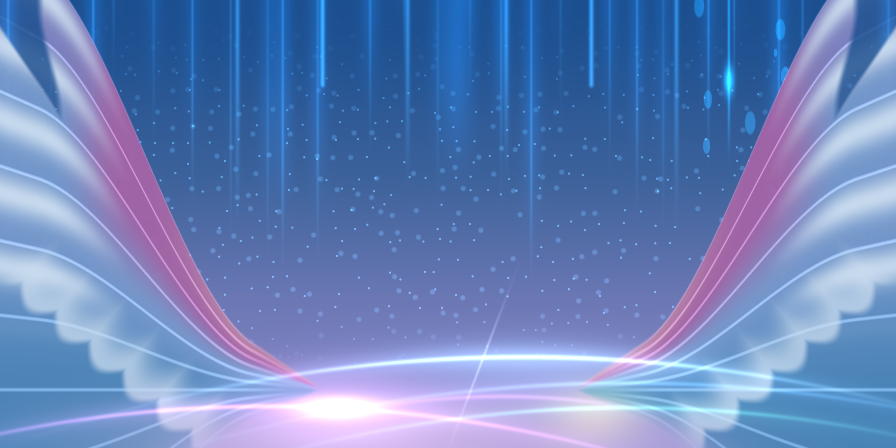
This background is drawn by a Shadertoy shader. Its source:

```glsl
// A dusk-blue stage framed by two mirrored feather wings, with light rain above.
// Feathers follow a fan coordinate: height divided by the wing's edge curve.
// Cellular specks, hashed streaks and thin parabolic arcs supply the lights.
#define WING_ROOT vec2(0.72, 0.13)
#define FEATHERS 6.0
#define RAIN_COLUMNS 26.0
#define RAIN_GAIN 0.2
#define SPECK_GAIN 0.36
#define ARC_GAIN 0.8
#define HAZE_GAIN 0.72
#define FLARE_POS vec2(0.755, 0.09)

float hash(vec2 p) {
    p = fract(p * vec2(0.1031, 0.1137));
    p += dot(p, p.yx + 33.33);
    return fract((p.x + p.y) * p.x * 37.0);
}

float bell(float d, float width) {
    d /= width;
    return exp(-d * d);
}

vec3 backdrop(vec2 p) {
    vec3 c = mix(vec3(0.46, 0.49, 0.73), vec3(0.25, 0.39, 0.61), smoothstep(0.2, 0.65, p.y));
    c = mix(c, vec3(0.11, 0.31, 0.56), smoothstep(0.5, 1.0, p.y));
    return mix(c, vec3(0.64, 0.62, 0.86), 0.8 * smoothstep(0.25, 0.0, p.y));
}

// One vertical ray that fades toward its lower end
float ray(vec2 p, float x, float width, float bottom) {
    return bell(p.x - x, width) * smoothstep(bottom, bottom + 0.35, p.y);
}

vec3 rain(vec2 p) {
    float thin = 0.0, wide = 0.0, beads = 0.0;
    float column = floor(p.x * RAIN_COLUMNS * 0.5);
    for (float i = -1.0; i <= 1.0; i++) {
        float id = column + i;
        float x = (id + 0.2 + 0.6 * hash(vec2(id, 3.0))) * 2.0 / RAIN_COLUMNS;
        float bottom = 0.3 + 0.5 * hash(vec2(id, 9.0));
        thin += ray(p, x, 0.003, bottom) * (0.3 + 0.6 * hash(vec2(id, 5.0)));
        wide += ray(p, x, 0.02, bottom + 0.1) * hash(vec2(id, 7.0));
    }
    // Paired bright rays around the centre
    float side = abs(p.x - 1.02);
    for (float i = 0.0; i < 3.0; i++) {
        float bottom = i == 1.0 ? 0.8 : 0.55 - 0.05 * i;
        float x = 0.11 + 0.19 * i;
        thin += 1.5 * bell(side - x, 0.005) * smoothstep(bottom, bottom + 0.012, p.y)
              * (i == 1.0 ? 1.4 : smoothstep(bottom, 1.0, p.y));
    }
    wide += 1.1 * ray(p, 1.02, 0.035, 0.55);
    // Falling beads on the right
    for (float i = 0.0; i < 9.0; i++) {
        vec2 center = vec2(1.53 + 0.23 * hash(vec2(i, 21.0)), 0.57 + 0.052 * i);
        float size = 0.004 + 0.009 * hash(vec2(i, 31.0));
        float r = length((p - center) / vec2(size, 2.2 * size));
        beads += 0.3 * smoothstep(1.15, 0.85, r);
    }
    beads += 1.1 * bell(length((p - vec2(1.627, 0.82)) / vec2(0.01, 0.03)), 1.0);
    beads += 0.5 * bell(p.x - 1.627, 0.003) * smoothstep(0.62, 0.82, p.y);
    return RAIN_GAIN * (vec3(0.25, 0.8, 1.1) * thin + vec3(0.05, 0.5, 0.9) * wide)
         + vec3(0.05, 0.55, 0.75) * beads;
}

// Round specks, one jittered in each cell
float specks(vec2 p, float cells, float radius) {
    vec2 id = floor(p * cells);
    vec2 jitter = 0.2 + 0.6 * vec2(hash(id + 11.0), hash(id + 47.0));
    float d = length(fract(p * cells) - jitter) / cells;
    return smoothstep(radius, radius * 0.4, d) * step(0.5, hash(id + 83.0));
}

// Height of the wing's leading edge over the root; u runs root to canvas side
float edgeHeight(float u) {
    return 0.48 * u + 0.52 * smoothstep(0.22, 0.88, u);
}

vec4 wing(vec2 p) {
    float u = (WING_ROOT.x - p.x) / WING_ROOT.x;
    float v = p.y - WING_ROOT.y;
    float h = max(edgeHeight(max(u, 0.0)), 0.002);
    float fan = v / h;
    float alpha = smoothstep(-0.008, 0.008, h - v) * smoothstep(0.0, 0.05, u);
    alpha *= smoothstep(-0.75, -0.2, fan);
    // Notch between the two uppermost feathers
    float tip = 0.8 + 0.06 * smoothstep(0.7, 0.9, fan);
    float notch = smoothstep(0.0, 0.03, u - tip) * smoothstep(0.0, 0.02, fan - 0.73 - 0.7 * (u - 0.9));
    alpha *= 1.0 - 0.85 * notch;
    // Base tints: blue tail, lavender body, magenta front, peach rim
    vec3 c = mix(vec3(0.25, 0.50, 0.70), vec3(0.46, 0.60, 0.80), smoothstep(-0.1, 0.4, fan));
    float front = smoothstep(0.32, 0.72, fan) * smoothstep(0.84, 0.62, u);
    c = mix(c, vec3(0.65, 0.38, 0.64), 0.95 * front);
    c = mix(c, vec3(0.80, 0.60, 0.65), 0.6 * smoothstep(0.6, 1.0, fan) * smoothstep(0.55, 0.25, u));
    c = mix(c, vec3(0.52, 0.46, 0.72), 0.6 * smoothstep(0.7, 0.85, fan) * smoothstep(0.65, 0.8, u));
    // Glossy vanes and thin ribs
    float vane = fract(fan * FEATHERS);
    float gloss = bell(vane - 0.65, 0.25) * smoothstep(0.58, 0.85, u) * smoothstep(0.1, 0.3, fan);
    c = mix(c, vec3(0.86, 0.92, 0.97), 0.85 * gloss);
    float ribCell = abs(fract(fan * FEATHERS + 0.5) - 0.5) * h / FEATHERS;
    c += 0.2 * smoothstep(0.006, 0.001, ribCell) * smoothstep(0.05, 0.3, u);
    // Scalloped row of short feathers
    vec2 q = p - vec2(0.04, 0.36);
    float along = dot(q, vec2(0.755, -0.655));
    float inside = dot(q, vec2(0.655, 0.755)) + 0.035 * abs(sin(along * 31.4));
    float down = smoothstep(0.0, 0.025, inside) * smoothstep(0.15, 0.03, inside);
    c = mix(c, vec3(0.82, 0.89, 0.95), 0.72 * down * smoothstep(-0.06, 0.02, along));
    return vec4(c, alpha * 0.95);
}

// Soft parabola of light with a sharp core
float arc(vec2 p, vec2 peak, float bend, float reach) {
    float dx = p.x - peak.x;
    float d = p.y - peak.y + bend * dx * dx;
    return (bell(d, 0.005) + 0.3 * bell(d, 0.025)) * bell(dx, reach);
}

void mainImage(out vec4 fragColor, in vec2 fragCoord) {
    vec2 p = fragCoord / iResolution.xy * vec2(2.0, 1.0);
    vec3 color = backdrop(p) + rain(p);
    float field = smoothstep(0.15, 0.35, p.y) * smoothstep(1.0, 0.65, p.y);
    float dust = 0.45 * specks(p, 22.0, 0.008) + specks(p + 5.3, 27.0, 0.0035);
    color += SPECK_GAIN * field * dust * vec3(0.4, 0.75, 0.9);

    vec4 feathers = wing(vec2(min(p.x, 2.0 - p.x), p.y));
    color = mix(color, feathers.rgb, feathers.a);

    // Rosy haze along the floor
    float haze = smoothstep(0.19, 0.02, p.y) * bell(p.x - 0.85, 0.6);
    color = mix(color, vec3(0.84, 0.73, 0.91), HAZE_GAIN * haze);

    // Floor arcs and coloured glows
    vec3 light = vec3(0.6, 0.85, 1.0) * 0.85 * arc(p, vec2(1.17, 0.203), 0.15, 0.55);
    light += vec3(0.4, 0.65, 0.9) * 0.4 * arc(p, vec2(1.4, 0.145), 0.15, 0.6);
    light += vec3(0.9, 0.4, 0.8) * 0.7 * arc(p, vec2(0.6, 0.093), 0.17, 0.65);
    light += vec3(0.8, 0.4, 0.75) * 0.35 * arc(p, vec2(1.12, 0.115), 0.3, 0.25);
    light += vec3(0.3, 0.75, 0.6) * 0.5 * arc(p, vec2(1.4, 0.09), 0.17, 0.5);
    light += vec3(0.3, 0.28, 0.0) * bell(length((p - vec2(1.33, 0.08)) / vec2(1.5, 1.0)), 0.07);
    float slant = p.x - 1.04 - 0.38 * (p.y - 0.1);
    light += 0.25 * bell(slant, 0.003) * bell(p.y - 0.2, 0.12);
    vec2 flare = p - FLARE_POS;
    light += vec3(0.4, 0.22, 0.35) * bell(length(flare / vec2(2.2, 1.0)), 0.09);
    light += 0.8 * bell(length(flare / vec2(3.5, 1.0)), 0.022);
    light += vec3(0.18, 0.24, 0.28) * bell(length((p - vec2(1.17, 0.19)) / vec2(5.0, 1.0)), 0.055);
    color += ARC_GAIN * light * (1.0 - 0.35 * color);
    fragColor = vec4(clamp(color, 0.0, 1.0), 1.0);
}
```
